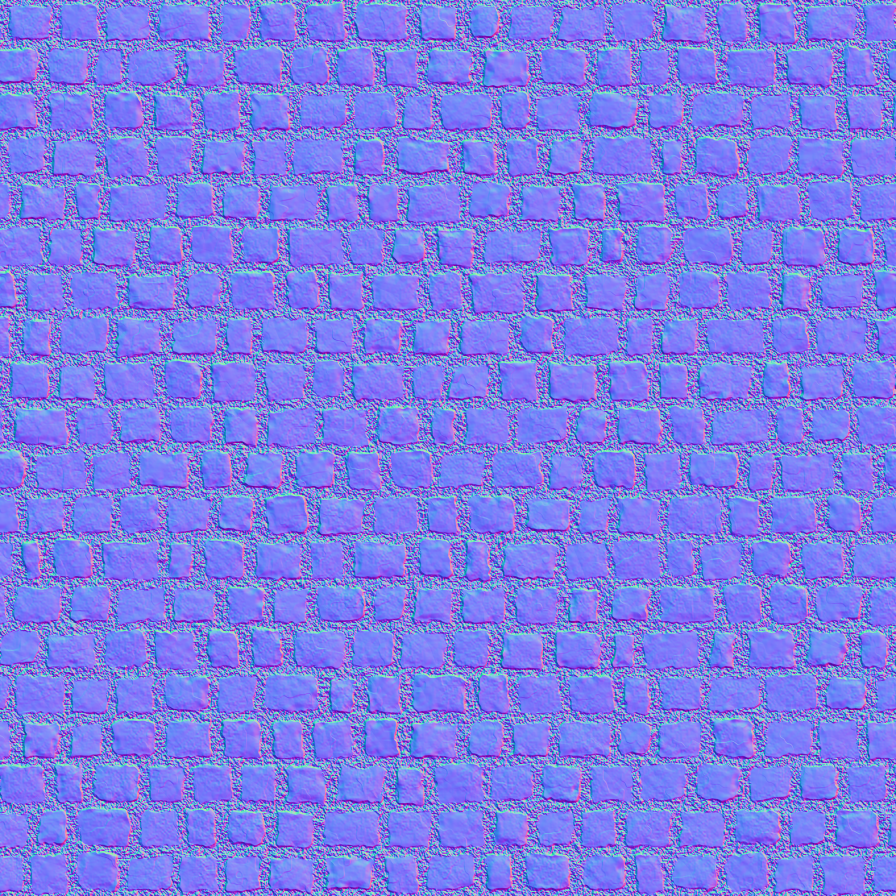
Give the GLSL for this texture map, as a WebGL 2 fragment shader.

```glsl
#version 300 es
precision highp float;
// Tangent-space normal map of a cobblestone pavement: 20 rows of worn setts in gritty mortar.
uniform vec2 u_resolution;
out vec4 fragColor;

const float ROWS = 20.0;
const float COLS = 18.0;

float hash(vec2 p) {
    vec3 q = fract(p.xyx * vec3(0.1031, 0.1030, 0.0973));
    q += dot(q, q.yzx + 33.33);
    return fract((q.x + q.y) * q.z);
}

// Value noise that wraps at the canvas border; freq is in cells per row height.
float noise(vec2 p, float freq) {
    p *= freq;
    float period = ROWS * freq;
    vec2 i = floor(p), f = fract(p);
    vec2 a = mod(i, period), b = mod(i + 1.0, period);
    f = f * f * (3.0 - 2.0 * f);
    vec2 seed = vec2(freq * 7.0, freq * 3.0);
    return mix(mix(hash(a + seed), hash(vec2(b.x, a.y) + seed), f.x),
               mix(hash(vec2(a.x, b.y) + seed), hash(b + seed), f.x), f.y);
}

// Position of the joint to the left of a stone, in columns.
float joint(float column, float row) {
    return column + 0.40 * (hash(vec2(mod(column, COLS), row + 40.0)) - 0.5);
}

float roundedBox(vec2 p, vec2 halfSize, float radius) {
    vec2 d = abs(p) - halfSize + radius;
    return length(max(d, 0.0)) + min(max(d.x, d.y), 0.0) - radius;
}

// Surface height; one unit is the height of one row.
float surface(vec2 p) {
    // Ragged outlines
    vec2 warp = 0.08 * (vec2(noise(p, 2.5), noise(p + 5.5, 2.5)) - 0.5);
    warp += 0.06 * (vec2(noise(p, 10.0), noise(p + 3.3, 10.0)) - 0.5);
    vec2 q = p + warp;

    float row = floor(p.y);
    float wrappedRow = mod(row, ROWS);
    float aspect = ROWS / COLS;
    float x = q.x / aspect + hash(vec2(wrappedRow, 91.0)) * COLS;
    float stone = 0.0, relief = 0.0;
    float buried = mix(0.2, 1.4, noise(p + 2.2, 5.0));

    for (int k = -1; k <= 1; k++) {
        float column = floor(x) + float(k);
        float left = joint(column, wrappedRow), right = joint(column + 1.0, wrappedRow);
        vec2 id = vec2(mod(column, COLS), wrappedRow);
        float h1 = hash(id + 11.0), h2 = hash(id + 23.0), h3 = hash(id + 37.0);

        vec2 local = vec2((x - 0.5 * (left + right)) * aspect,
                          q.y - row - 0.5 - 0.07 * (h1 - 0.5));
        local.x += local.y * (h2 - 0.5) * 0.16;
        local.y += local.x * (h3 - 0.5) * 0.10;
        vec2 halfSize = vec2(0.5 * (right - left) * aspect - mix(0.07, 0.17, h3),
                             mix(0.37, 0.43, h2));
        float d = roundedBox(local, halfSize, mix(0.07, 0.20, h1 * h1));

        // Crisp edge, buried in places by heaped mortar, and a tilted, domed top
        float mask = smoothstep(0.020, -0.036, d);
        float top = mix(0.025, 0.085, h3) + dot(local, vec2(h1, h2) - 0.5) * 0.12
                  - 0.06 * dot(local, local);
        stone = max(stone, mask);
        relief = max(relief, mask * top * mix(buried, 1.0, smoothstep(-0.02, -0.22, d)));
    }

    // Fine grit and small pebbles in the joints, banked against the stones below
    float grit = 0.052 * noise(p, 34.0) + 0.050 * noise(p, 19.0) + 0.035 * noise(p, 7.0);
    grit += 0.030 * smoothstep(0.55, 0.75, noise(p + 8.1, 8.0));
    grit -= 0.015 * sin(6.2832 * p.y);

    // Split faces: creased facets, low chipped ledges and fine grain
    float crease = abs(noise(p + 0.35 * p.yx + 1.7, 2.0) - 0.5);
    float ledge = noise(p + 6.3, 2.0) + 0.35 * noise(p + 1.1, 7.0) - 0.67;
    float face = 0.025 * crease + 0.012 * noise(p, 3.0) + 0.010 * noise(p, 9.0);
    face += 0.012 * noise(p, 22.0) * noise(p + 4.4, 2.0);
    face += 0.011 * smoothstep(-0.04, 0.04, ledge) * noise(p + 9.2, 3.0);

    return relief + mix(grit, face + 0.06, stone);
}

void main() {
    vec2 p = gl_FragCoord.xy / u_resolution * ROWS;
    vec2 e = vec2(0.008, 0.0);
    vec3 normal = vec3(0.0);

    // Average the normals of four points so that sub-pixel grit stays soft
    for (int s = 0; s < 4; s++) {
        vec2 c = p + (vec2(s & 1, s >> 1) - 0.5) * 0.5 * ROWS / u_resolution;
        vec2 slope = vec2(surface(c + e.xy) - surface(c - e.xy),
                          surface(c + e.yx) - surface(c - e.yx)) / (2.0 * e.x);
        normal += normalize(vec3(-slope * 1.05, 1.0)) * 0.25;
    }

    fragColor = vec4((normal * 0.5 + 0.5) * vec3(0.98, 0.99, 0.98), 1.0);
}
```
